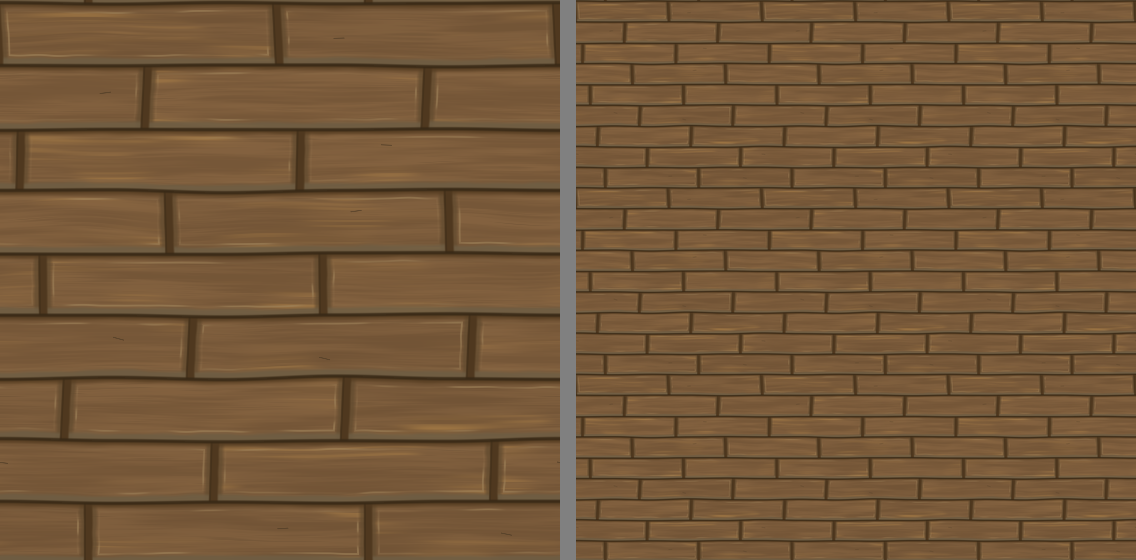
Left, the tile; right, the same tile 3 across and 3 down.
A three.js fragment shader for this texture:

```glsl
// Painted wooden planks: nine staggered rows of two, with bevels, grain and golden wear.
varying vec2 vUv;

const float ROWS = 9.0;
const float COLS = 2.0;
const vec3 BROWN = vec3(0.455, 0.335, 0.215);
const vec3 TAN = vec3(0.505, 0.375, 0.243);
const vec3 GOLD = vec3(0.67, 0.50, 0.28);
const vec3 RIM = vec3(0.62, 0.51, 0.35);
const vec3 GREY = vec3(0.43, 0.365, 0.265);
const vec3 EDGE = vec3(0.385, 0.295, 0.185);
const vec3 GAP = vec3(0.31, 0.22, 0.12);
const vec3 DEEP = vec3(0.22, 0.16, 0.085);

float hash(vec2 p) {
  return fract(sin(dot(p, vec2(127.1, 311.7))) * 43758.5453);
}

// Value noise that wraps after a whole number of cells.
float noise(vec2 p, vec2 period, float seed) {
  vec2 i = floor(p);
  vec2 f = fract(p);
  f = f * f * (3.0 - 2.0 * f);
  vec2 a = mod(i, period) + seed;
  vec2 b = mod(i + 1.0, period) + seed;
  return mix(mix(hash(a), hash(vec2(b.x, a.y)), f.x),
             mix(hash(vec2(a.x, b.y)), hash(b), f.x), f.y);
}

// Noise stretched over one plank, different for each seed.
float plankNoise(vec2 p, vec2 freq, float seed) {
  return noise(p * freq, vec2(64.0), seed);
}

// 1 inside the near limit, falling softly to 0 at the far limit.
float within(float near, float far, float d) {
  return 1.0 - smoothstep(near, far, d);
}

float segment(vec2 p, vec2 a, vec2 b) {
  vec2 ab = b - a;
  return length(p - a - ab * clamp(dot(p - a, ab) / dot(ab, ab), 0.0, 1.0));
}

vec3 woodColor(vec2 p, float seed) {
  vec2 q = p + vec2(0.0, 0.10 * plankNoise(p, vec2(3.0, 2.0), seed + 3.0));
  float broad = plankNoise(q, vec2(2.5, 7.0), seed + 11.0);
  float fine = plankNoise(q, vec2(4.0, 30.0), seed + 17.0);
  float hair = plankNoise(q, vec2(9.0, 52.0), seed + 23.0);
  float tone = 0.52 * broad + 0.32 * fine + 0.16 * hair;
  vec3 col = mix(BROWN, TAN, smoothstep(0.25, 0.75, tone));
  col *= 0.98 + 0.04 * hash(vec2(seed, 5.0));
  col *= 1.0 - 0.09 * smoothstep(0.72, 0.95, fine) * broad;

  // Golden streaks gathered in worn patches near the long edges
  float patches = smoothstep(0.55, 0.88, plankNoise(q, vec2(3.2, 4.0), seed + 31.0));
  float streak = smoothstep(0.48, 0.92, plankNoise(q, vec2(3.0, 24.0), seed + 37.0));
  float edgeBias = 0.45 + 0.55 * smoothstep(0.12, 0.36, abs(p.y - 0.5));
  float wear = 0.4 + 0.6 * hash(vec2(seed, 9.0));
  return mix(col, GOLD, patches * (0.22 + 0.78 * streak) * edgeBias * wear);
}

// A short dark scratch on some of the planks.
float scratch(vec2 p, float seed) {
  vec2 a = vec2(0.07 + 0.35 * hash(vec2(seed, 41.0)), 0.025 + 0.055 * hash(vec2(seed, 43.0)));
  vec2 b = a + vec2(0.018, 0.009 * (hash(vec2(seed, 47.0)) - 0.3));
  return within(0.0004, 0.0016, segment(p, a, b)) * step(0.55, hash(vec2(seed, 53.0)));
}

void main() {
  // Rows counted downward, with gently wavering seams
  float waver = noise(vUv * vec2(5.0, 9.0), vec2(5.0, 9.0), 2.0) - 0.5;
  float y = (1.0 - vUv.y) * ROWS - 0.07 + 0.065 * waver;
  float row = mod(floor(y), ROWS);
  float down = fract(y);

  // Alternate rows shift by half a plank, plus a steady drift
  float shift = 0.0404 * row + 0.49 * mod(row, 2.0) - 0.008;
  float slant = 0.022 * (hash(vec2(row, 71.0)) - 0.5) * (down - 0.5);
  float x = vUv.x * COLS - shift + slant;
  float column = mod(floor(x), COLS);
  vec2 local = vec2(fract(x), down);
  float seed = 7.0 * row + 83.0 * column + 1.0;

  // Distances to the plank sides in canvas units, roughened by hand
  float rough = 0.004 * (plankNoise(local, vec2(14.0, 6.0), seed + 61.0) - 0.5);
  float left = local.x / COLS;
  float right = (1.0 - local.x) / COLS;
  float side = min(left, right);
  float top = down / ROWS;
  float bottom = (1.0 - down) / ROWS;

  vec3 col = woodColor(local, seed);
  col = mix(col, EDGE * 0.75, 0.6 * scratch(vec2(left, top), seed));

  // Broken light rims along the inner edges
  float chips = smoothstep(0.45, 0.85, plankNoise(local, vec2(7.0, 5.0), seed + 67.0));
  float inner = min(min(side - 0.019, top - 0.015), bottom - 0.018) + 0.5 * rough;
  col = mix(col, RIM, within(0.0005, 0.0028, abs(inner)) * (0.10 + 0.55 * chips));

  // Bevels: grey below, brown at the ends, shaded above
  col = mix(col, EDGE, 0.75 * within(0.011, 0.019, side + rough));
  col = mix(col, GREY, 0.85 * within(0.009, 0.017, bottom + rough));
  col = mix(col, GAP * 1.08, 0.85 * within(0.003, 0.013, top + 0.5 * rough));

  // Joints and seams
  col = mix(col, GAP, within(0.005, 0.010, side + 0.3 * rough));
  col = mix(col, DEEP, 0.45 * within(0.0005, 0.003, abs(right - 0.006)));
  col = mix(col, DEEP, 0.9 * within(0.0008, 0.005, min(top, bottom)));

  gl_FragColor = vec4(col, 1.0);
}
```
